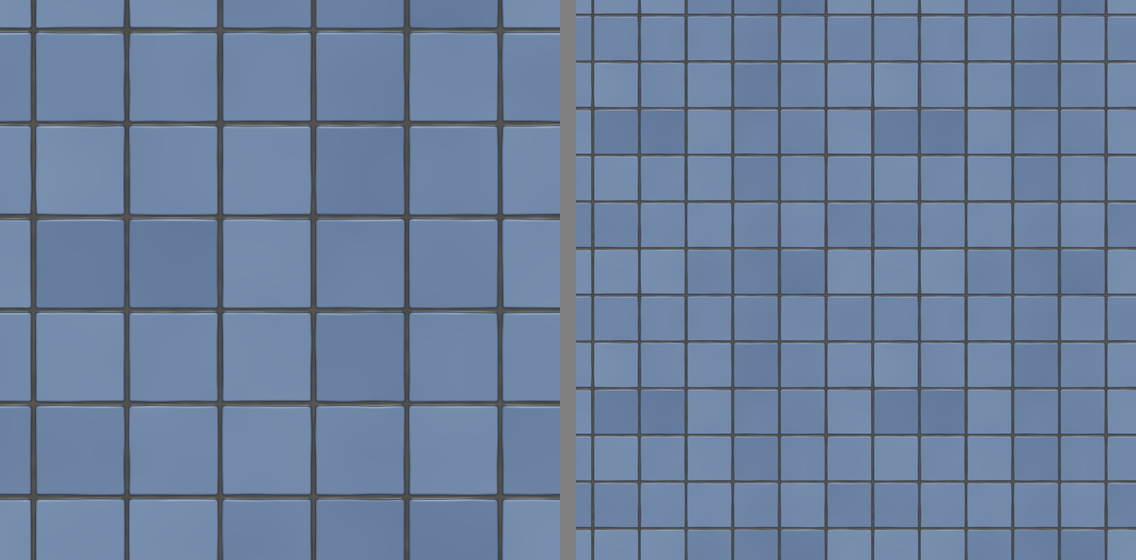
Left, the tile; right, the same tile 2 across and 2 down.
Write a Shadertoy shader that draws this texture.

```glsl
// Glazed blue square tiles set in dark grout, six across and six down.
// Each tile is a rounded box distance with a hashed tone, soft glaze drift,
// a shaded rim and a lit top edge; wrapped noise keeps the sheet seamless.

const float TILES = 6.0;                     // repeats across and down
const vec2 GROUT_OFFSET = vec2(0.36, 0.675); // first grout lines, in tiles
const float HALF_TILE = 0.476;               // rest of the cell is grout
const float CORNER_RADIUS = 0.03;
const float EDGE_WOBBLE = 0.010;
const float RIM_WIDTH = 0.020;
const float GLAZE_DRIFT = 0.30;              // tone change inside one tile
const vec3 TILE_DARK = vec3(0.385, 0.475, 0.608);
const vec3 TILE_LIGHT = vec3(0.475, 0.562, 0.685);
const vec3 RIM_SHADE = vec3(0.25, 0.30, 0.38);
const vec3 RIM_LIGHT = vec3(0.61, 0.69, 0.79);
const vec3 GROUT_DARK = vec3(0.23, 0.24, 0.25);
const vec3 GROUT_MID = vec3(0.315, 0.315, 0.31);
const vec3 GROUT_LIGHT = vec3(0.50, 0.50, 0.50);

float hash(vec2 p) {
    vec3 q = fract(vec3(p.xyx) * 0.1031);
    q += dot(q, q.yzx + 33.33);
    return fract((q.x + q.y) * q.z);
}

// Value noise with a given number of cells per tile, wrapping over the sheet
float wrapNoise(vec2 p, float cells, float seed) {
    p *= cells;
    float period = TILES * cells;
    vec2 i = floor(p), f = fract(p);
    f = f * f * (3.0 - 2.0 * f);
    vec2 a = mod(i, period) + seed;
    vec2 b = mod(i + 1.0, period) + seed;
    return mix(mix(hash(a), hash(vec2(b.x, a.y)), f.x),
               mix(hash(vec2(a.x, b.y)), hash(b), f.x), f.y);
}

float roundedBox(vec2 p, float halfSize, float radius) {
    vec2 q = abs(p) - halfSize + radius;
    return length(max(q, 0.0)) + min(max(q.x, q.y), 0.0) - radius;
}

// Soft stripe around zero
float stripe(float x, float width) {
    return exp(-x * x / (width * width));
}

void mainImage(out vec4 fragColor, in vec2 fragCoord) {
    vec2 p = fragCoord / iResolution.xy * TILES - GROUT_OFFSET;
    float pixel = TILES / min(iResolution.x, iResolution.y);
    vec2 id = mod(floor(p), TILES);
    vec2 local = fract(p) - 0.5;

    // Slightly uneven tile outline
    float wobble = EDGE_WOBBLE * (wrapNoise(p, 3.0, 11.0) - 0.5);
    float dist = roundedBox(local, HALF_TILE, CORNER_RADIUS) + wobble;
    float tileMask = smoothstep(0.5 * pixel, -0.5 * pixel, dist);
    float topDist = local.y - HALF_TILE + wobble;
    float awayFromCorner = smoothstep(0.475, 0.42, abs(local.x));

    // Glaze: one tone per tile, with a slanted drift and cloudy variation
    vec2 slope = vec2(hash(id + 51.0), hash(id + 87.0)) - 0.5;
    float cloud = wrapNoise(p, 2.0, 29.0) - 0.5;
    float tone = mix(0.08, 0.92, hash(id + 3.0));
    tone += GLAZE_DRIFT * (dot(slope, local) + 0.5 * cloud);
    vec3 tile = mix(TILE_DARK, TILE_LIGHT, clamp(tone, 0.0, 1.0));

    // Rim: shade all around, heavier below and right, light along the top
    float heavySide = smoothstep(-0.1, 0.4, max(local.x, -local.y));
    float rim = smoothstep(-RIM_WIDTH, 0.0, dist);
    tile = mix(tile, RIM_SHADE, rim * mix(0.55, 0.85, heavySide));
    float sheen = 0.35 + 0.65 * wrapNoise(p, 4.0, 43.0);
    float topLight = stripe(topDist + 0.014, 0.010) * awayFromCorner;
    tile = mix(tile, RIM_LIGHT, topLight * sheen);

    // Grout: dark beside the tiles, paler mid-joint, lit above each tile
    vec3 grout = mix(GROUT_DARK, GROUT_MID, smoothstep(0.0, 0.02, dist));
    grout *= 0.94 + 0.12 * wrapNoise(p, 8.0, 61.0);
    float ledge = stripe(topDist - 0.009, 0.010) * awayFromCorner;
    float wear = 0.4 + 0.6 * wrapNoise(p, 5.0, 73.0);
    grout = mix(grout, GROUT_LIGHT, ledge * wear);

    fragColor = vec4(mix(grout, tile, tileMask), 1.0);
}
```
